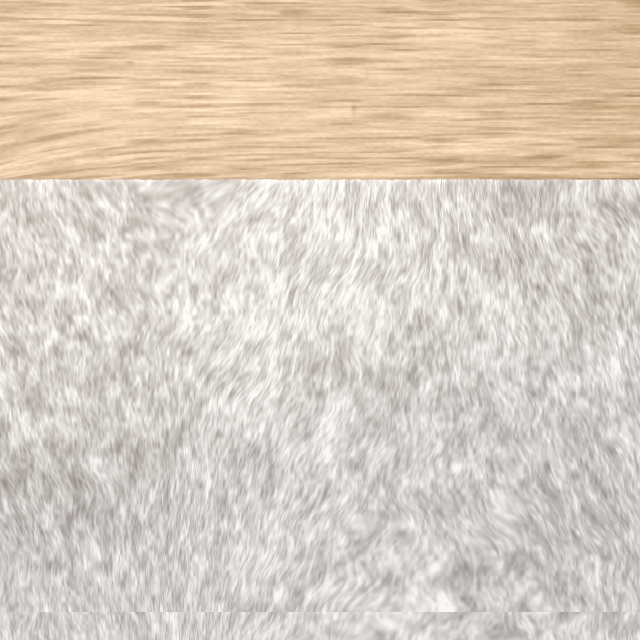
A WebGL 1 fragment shader for this texture:

```glsl
precision highp float;
uniform vec2 u_resolution;

float hash(vec2 p) {
  vec3 q = fract(vec3(p.xyx) * 0.1031);
  q += dot(q, q.yzx + 33.33);
  return fract((q.x + q.y) * q.z);
}

float noise(vec2 p) {
  vec2 i = floor(p), f = fract(p);
  f = f * f * (3.0 - 2.0 * f);
  return mix(mix(hash(i), hash(i + vec2(1.0, 0.0)), f.x),
             mix(hash(i + vec2(0.0, 1.0)), hash(i + 1.0), f.x), f.y);
}

float fbm(vec2 p) {
  float sum = 0.0, amp = 0.5;
  for (int i = 0; i < 3; i++) {
    sum += amp * noise(p);
    p = p * 2.03 + 17.3;
    amp *= 0.5;
  }
  return sum / 0.875;
}

// Soft elliptical spot, 1 at its centre
float spot(vec2 p, vec2 centre, vec2 radius) {
  vec2 d = (p - centre) / radius;
  return exp(-dot(d, d));
}

vec3 wood(vec2 p) {
  // Grain bends down towards the lower left and wavers slightly
  float v = p.y + 0.045 * exp(-p.x * 5.0) * smoothstep(0.89, 0.73, p.y);
  v += 0.005 * (noise(vec2(p.x * 5.0, p.y * 14.0)) - 0.5);

  float broad = noise(vec2(p.x * 2.5, v * 60.0));
  float streak = noise(vec2(p.x * 7.0 + 31.0, v * 170.0));
  float fine = noise(vec2(p.x * 22.0, v * 330.0 + 9.0));
  float speck = noise(p * vec2(150.0, 400.0));
  float pores = smoothstep(0.55, 0.95, noise(vec2(p.x * 13.0, v * 230.0 + 70.0)));

  vec3 col = vec3(0.918, 0.803, 0.672);
  col += 0.055 * (broad - 0.5) + 0.09 * (streak - 0.5);
  col += 0.12 * (fine - 0.5) + 0.055 * (speck - 0.5);
  col -= vec3(0.10, 0.108, 0.115) * pores;
  col -= vec3(0.045, 0.05, 0.055) * smoothstep(0.6, 1.05, p.x);
  col -= 0.025 * smoothstep(0.95, 1.0, p.y);
  col += 0.03 * spot(p, vec2(0.2, 0.83), vec2(0.25, 0.07));

  // Knots: pale core with a dark crescent
  col += 0.04 * spot(p, vec2(0.535, 0.838), vec2(0.025, 0.014));
  col -= 0.13 * spot(p, vec2(0.553, 0.829), vec2(0.004, 0.007));
  col -= 0.11 * spot(p, vec2(0.203, 0.902), vec2(0.006, 0.003));
  return col;
}

vec3 fur(vec2 p) {
  float panel = step(0.275, p.x);
  float strip = 1.0 - step(0.044, p.y);

  // Hair lean drifts smoothly from side to side
  float lean = mix(-0.2, 0.36, smoothstep(0.12, 0.42, p.x));
  lean = mix(lean, -0.28, smoothstep(0.4, 0.95, p.x));
  vec2 q = p;
  q.x -= lean * (p.y - 0.42) * 0.8;
  q.x += 0.03 * (noise(p * 8.0 + 4.0) - 0.5) + 0.012 * (noise(p * 22.0) - 0.5);
  q += strip * vec2(3.7, 1.3);

  float tuft = noise(q * vec2(82.0, 44.0));
  float lock = noise(q * vec2(125.0, 62.0) + 23.0);
  float clump = noise(q * vec2(42.0, 24.0) + 50.0);
  float hair = noise(q * vec2(240.0, 78.0) + 7.0);
  float strand = noise(q * vec2(400.0, 125.0) + 90.0);

  // Broad light and shade over the pile
  float light = 0.63 + 0.22 * spot(p, vec2(0.45, 0.59), vec2(0.27, 0.2));
  light += 0.07 * spot(p, vec2(0.05, 0.68), vec2(0.2, 0.12));
  light += 0.05 * spot(p, vec2(0.36, 0.22), vec2(0.12, 0.2));
  light -= 0.19 * spot(p, vec2(0.02, 0.19), vec2(0.22, 0.12));
  light -= 0.17 * spot(p, vec2(0.89, 0.17), vec2(0.11, 0.14));
  light -= 0.14 * spot(p, vec2(0.63, 0.43), vec2(0.08, 0.08));
  light -= 0.10 * spot(p, vec2(0.8, 0.64), vec2(0.13, 0.08));
  light -= 0.09 * spot(p, vec2(0.24, 0.47), vec2(0.05, 0.25)) * (1.0 - panel);
  light += 0.12 * (fbm(p * 8.0 + 11.0) - 0.5) + 0.03 * strip;

  float t = light + 0.38 * (tuft - 0.5) + 0.24 * (lock - 0.5);
  t += 0.24 * (clump - 0.5) + 0.42 * (hair - 0.5) + 0.36 * (strand - 0.5);
  t = clamp(t, 0.0, 1.05);

  // Warm shadows at the upper left, cool ones below and to the right
  float cool = clamp(1.0 - p.y * 1.3 + 0.35 * p.x, 0.0, 1.0);
  vec3 shade = mix(vec3(0.61, 0.56, 0.515), vec3(0.60, 0.585, 0.575), cool);
  vec3 tip = mix(vec3(0.995, 0.98, 0.955), vec3(0.96, 0.945, 0.935), cool);
  return mix(shade, tip, t);
}

void main() {
  vec2 p = gl_FragCoord.xy / u_resolution;
  float px = 1.0 / u_resolution.y;
  float edge = 0.7195 + 0.0015 * (noise(vec2(p.x * 150.0, 3.0)) - 0.5);

  vec3 board = wood(p) - 0.09 * exp(-max(p.y - edge, 0.0) * 350.0);
  vec3 pile = fur(p) + 0.07 * exp(-max(edge - p.y, 0.0) * 180.0);
  vec3 col = mix(pile, board, smoothstep(edge - px, edge + px, p.y));
  gl_FragColor = vec4(clamp(col, 0.0, 1.0), 1.0);
}
```
